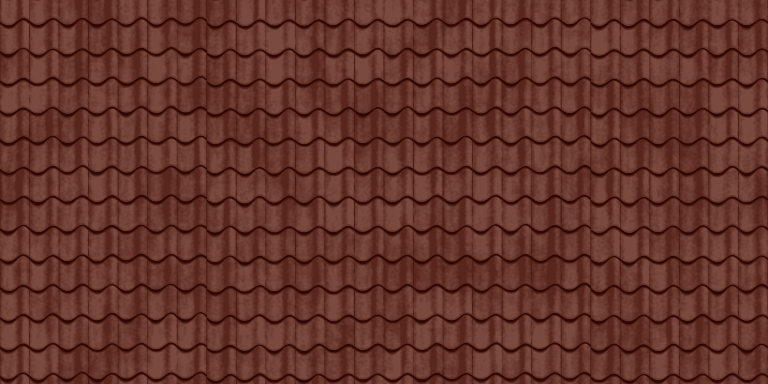
This texture is drawn by a Shadertoy shader. Its source:

```glsl
const vec2 TILES = vec2(26.0, 13.0);   // repeats across and down
const float SHEET_TILES = 13.0;        // tiles per sheet, must divide TILES.x
const float SHEET_START = 7.0;         // column of the first sheet joint
const float SHEET_TILT = 0.07;
const float EDGE_LEVEL = 0.15;         // lowest point of the wavy edge
const float WAVE_HEIGHT = 0.22;
const float CREST = 0.79;              // position of the roll within a tile
const float GAP_WIDTH = 0.062;
const float SHADOW_LENGTH = 0.14;
const float SHADOW_VARIATION = 0.7;
const float SEAM_HALF_WIDTH = 0.016;
const float EDGE_WOBBLE = 0.05;
const float GRAIN = 0.34;
const float STREAKS = 0.50;
const float WEATHERING = 0.60;
const float TILE_VARIATION = 0.30;
const vec3 LIGHT_CLAY = vec3(0.480, 0.290, 0.248);
const vec3 DARK_CLAY = vec3(0.345, 0.150, 0.112);
const vec3 SHADE = vec3(0.27, 0.09, 0.06);
const vec3 GAP = vec3(0.185, 0.022, 0.004);
const float TAU = 6.2831853;

float hash(vec2 p) {
    vec3 q = fract(p.xyx * vec3(0.1031, 0.1030, 0.0973));
    q += dot(q, q.yzx + 33.33);
    return fract((q.x + q.y) * q.z);
}

float cornerSlope(vec2 cell, vec2 offset, vec2 period) {
    float angle = TAU * hash(mod(cell, period));
    return dot(vec2(cos(angle), sin(angle)), offset);
}

// Gradient noise that wraps after a whole number of cells
float wrapNoise(vec2 p, vec2 period) {
    vec2 i = floor(p), f = fract(p);
    vec2 s = f * f * f * (f * (f * 6.0 - 15.0) + 10.0);
    vec2 e = vec2(1.0, 0.0);
    float low = mix(cornerSlope(i, f, period), cornerSlope(i + e, f - e, period), s.x);
    float high = mix(cornerSlope(i + e.yx, f - e.yx, period),
                     cornerSlope(i + 1.0, f - 1.0, period), s.x);
    return mix(low, high, s.y);
}

float tileNoise(vec2 p, vec2 scale) {
    vec2 period = round(TILES * scale);
    return wrapNoise(p / TILES * period, period);
}

float band(float x, float center, float width) {
    float d = (fract(x - center + 0.5) - 0.5) / width;
    return exp(-d * d);
}

void mainImage(out vec4 fragColor, in vec2 fragCoord) {
    vec2 p = fragCoord / iResolution.xy * TILES;
    vec2 blur = 0.6 * TILES / iResolution.xy;

    // Wavy lower edge, slightly tilted within each sheet
    float roll = pow(0.5 + 0.5 * cos(TAU * (p.x - CREST)), 1.2);
    float sheet = fract((p.x - SHEET_START) / SHEET_TILES) - 0.5;
    float rise = p.y - EDGE_LEVEL - WAVE_HEIGHT * roll - SHEET_TILT * sheet
               - EDGE_WOBBLE * tileNoise(p, vec2(1.0));
    float row = floor(rise);
    float height = rise - row;
    float edge = height - step(0.5, height);
    vec2 tile = mod(vec2(floor(p.x), row), TILES);
    float tileTone = hash(tile) - 0.5;
    float flank = 0.55 + 0.50 * hash(tile + 17.0);

    // Curved profile: dark flank, lit roll and broad pan
    float tone = 0.70 - flank * band(p.x, 0.66, 0.11) - 0.35 * band(p.x, 0.03, 0.07)
               + 0.12 * band(p.x, 0.86, 0.06) + 0.14 * band(p.x, 0.32, 0.17);
    tone += 0.12 * (0.5 - height);

    // Weathering from broad patches down to fine grain
    tone += TILE_VARIATION * tileTone;
    tone += WEATHERING * tileNoise(p, vec2(0.5, 0.4));
    tone += STREAKS * tileNoise(p, vec2(5.0, 0.7));
    tone += GRAIN * (tileNoise(p, vec2(3.0)) + tileNoise(p, vec2(9.0)));
    vec3 color = mix(DARK_CLAY, LIGHT_CLAY, clamp(tone, 0.0, 1.0));

    // Vertical joints, broken by wear and stronger between sheets
    float joint = floor(p.x + 0.5);
    float isSheetJoint = 1.0 - step(0.5, mod(joint - SHEET_START, SHEET_TILES));
    float jointDepth = hash(mod(vec2(joint, row), TILES) + 50.0);
    jointDepth = clamp(0.2 + 0.8 * jointDepth + tileNoise(p, vec2(1.0, 4.0)), 0.0, 1.0);
    float seam = 1.0 - smoothstep(SEAM_HALF_WIDTH - blur.x, SEAM_HALF_WIDTH + blur.x,
                                  abs(p.x - joint));
    color = mix(color, SHADE, seam * max(jointDepth, 0.7 * isSheetJoint));

    // Overlap: dull lip, short shadow and a dark gap that deepens in the pans
    float depth = 1.25 - 0.45 * roll + SHADOW_VARIATION * tileNoise(p, vec2(2.0, 1.0));
    float lip = smoothstep(-blur.y, blur.y, edge) * (1.0 - smoothstep(0.02, 0.09, edge));
    float below = 1.0 - smoothstep(-blur.y, blur.y, edge);
    float gapEdge = -GAP_WIDTH * depth;
    float shadow = below * smoothstep(-SHADOW_LENGTH * depth, gapEdge, edge);
    float gap = below * smoothstep(gapEdge - blur.y, gapEdge + blur.y, edge);
    color = mix(color, DARK_CLAY, 0.6 * lip);
    color = mix(color, SHADE, shadow);
    color = mix(color, GAP, gap);

    fragColor = vec4(color, 1.0);
}
```
